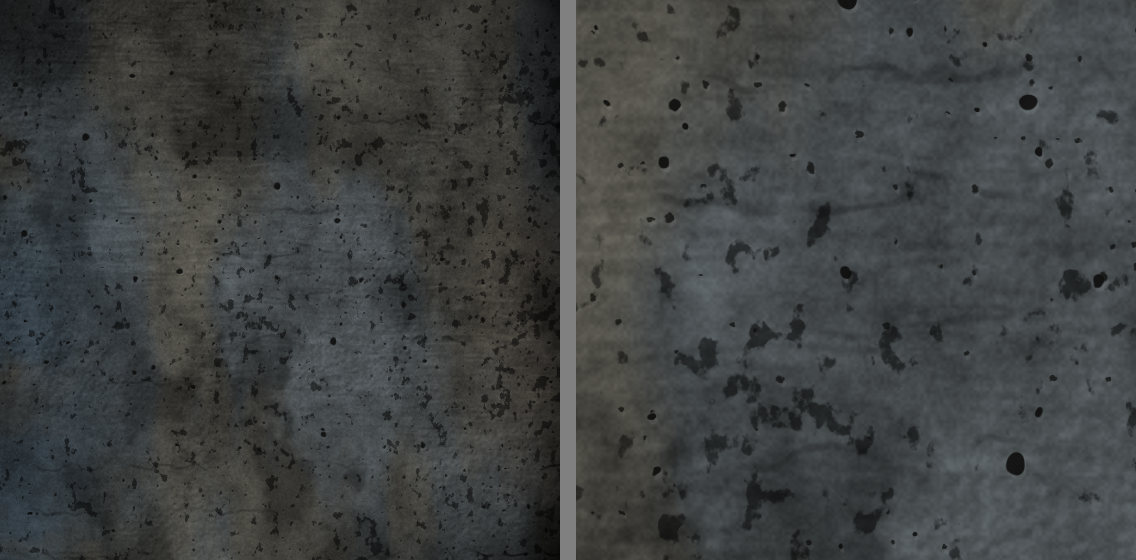
Left: the whole. Right: its middle third, enlarged.
This texture is drawn by a Shadertoy shader. Its source:

```glsl
#define BASE_TONE 0.262
#define CLOUD_CONTRAST 0.26
#define GRAIN_CONTRAST 0.085
#define BRUSH_CONTRAST 0.055
#define STAIN_DEPTH 0.36
#define FLECK_DEPTH 0.50
#define PIT_COLOR vec3(0.045, 0.045, 0.04)
#define WARM_TINT vec3(1.02, 1.00, 0.91)
#define COOL_TINT vec3(0.94, 1.01, 1.04)
#define BLUE_TINT vec3(0.83, 1.00, 1.13)
#define RUST_TINT vec3(1.08, 0.99, 0.89)

float hash(vec2 p) {
    vec3 q = fract(vec3(p.xyx) * 0.1031);
    q += dot(q, q.yzx + 33.33);
    return fract((q.x + q.y) * q.z);
}

float noise(vec2 p) {
    vec2 i = floor(p), f = fract(p);
    f = f * f * (3.0 - 2.0 * f);
    return mix(mix(hash(i), hash(i + vec2(1, 0)), f.x),
               mix(hash(i + vec2(0, 1)), hash(i + vec2(1, 1)), f.x), f.y);
}

float fbm(vec2 p) {
    float sum = 0.0, amp = 0.5;
    for (int i = 0; i < 5; i++) {
        sum += amp * noise(p);
        p = mat2(1.6, 1.2, -1.2, 1.6) * p + 17.3;
        amp *= 0.5;
    }
    return sum / 0.97;
}

// Irregular holes, at most one in each cell
float pits(vec2 p, float cells, float coverage, float size) {
    vec2 g = p * cells, id = floor(g);
    vec2 center = 0.3 + 0.4 * vec2(hash(id + 3.1), hash(id + 41.7));
    vec2 d = fract(g) - center;
    d += 0.6 * size * (vec2(noise(g * 9.0), noise(g * 9.0 + 50.0)) - 0.5);
    d.y *= mix(0.7, 1.4, hash(id + 12.9));
    float radius = size * mix(0.35, 1.0, pow(hash(id + 77.0), 2.0));
    float edge = cells / iResolution.y;
    return step(hash(id + 90.5), coverage) * smoothstep(edge, -edge, length(d) - radius);
}

float allPits(vec2 p) {
    float roughSide = smoothstep(0.7, 1.0, p.x);
    float holes = pits(p, 11.0, 0.16, 0.07);
    holes = max(holes, pits(p + 4.3, 27.0, 0.16 + 0.15 * roughSide, 0.11));
    return max(holes, 0.8 * pits(p + 9.1, 62.0, 0.13 + 0.25 * roughSide, 0.16));
}

// Broken, nearly level cracks
float cracks(vec2 p) {
    float y = p.y * 13.0 + 0.5 * fbm(p * vec2(9.0, 3.0)) + 0.15 * noise(p * 60.0);
    float line = smoothstep(0.055, 0.01, abs(fract(y) - 0.5));
    float gaps = smoothstep(0.55, 0.75, noise(vec2(p.x * 9.0, floor(y) * 7.3)));
    return line * gaps * smoothstep(0.3, 0.6, noise(p * vec2(45.0, 20.0)));
}

void mainImage(out vec4 fragColor, in vec2 fragCoord) {
    vec2 p = fragCoord / iResolution.xy;
    vec2 warped = p + 0.035 * (vec2(fbm(p * 8.0), fbm(p * 8.0 + 31.0)) - 0.5);
    float rightSide = smoothstep(0.6, 1.0, p.x);

    // Cloudy cement with upright runs and level trowel marks
    float clouds = fbm(warped * vec2(5.0, 3.2) + 2.0) - 0.5;
    float runs = fbm(warped * vec2(22.0, 3.5) + 60.0) - 0.5;
    float brush = noise(vec2(p.x * 22.0, p.y * 210.0 + 3.0 * noise(p * 14.0))) - 0.5;
    float grain = noise(p * 260.0) + noise(p * 510.0 + 8.0) - 1.0;
    float mottle = fbm(p * 48.0 + 5.0) - 0.5;
    float tone = BASE_TONE + CLOUD_CONTRAST * clouds + 0.09 * runs + 0.11 * mottle;
    tone += BRUSH_CONTRAST * brush * smoothstep(0.3, 0.7, noise(p * 5.0 + 20.0));
    tone += GRAIN_CONTRAST * 0.5 * grain;

    // Embossed grit, strongest in rough patches
    vec2 lightStep = vec2(-0.0015, 0.002);
    float grit = noise((p + lightStep) * 150.0) - noise(p * 150.0);
    float rough = smoothstep(0.5, 0.68, fbm(warped * 6.0 + 84.0));
    tone += grit * mix(0.02, 0.09, rough);

    // Damp stains with ragged edges
    float stainField = fbm(warped * vec2(8.0, 6.5) + 110.0) + 0.25 * mottle;
    float stain = smoothstep(0.53, 0.73, stainField);
    tone *= 1.0 - STAIN_DEPTH * stain * (0.8 + 0.9 * mottle);

    // Dark flecks gathered in stains and along the right edge
    float gather = 0.10 * stain + 0.10 * rightSide + 0.15 * (fbm(p * 7.0 + 140.0) - 0.5);
    float flecks = smoothstep(0.70, 0.80, fbm(p * vec2(75.0, 62.0) + 200.0) + gather);
    tone *= 1.0 - FLECK_DEPTH * flecks;
    tone *= 1.0 - 0.55 * cracks(p) * mix(0.35, 1.0, rightSide);

    // Pale scuffs
    tone += 0.035 * smoothstep(0.58, 0.75, fbm(warped * 5.5 + 310.0)) * (1.0 - stain);

    // Warm and cool areas
    float coolness = smoothstep(0.38, 0.62, fbm(warped * vec2(6.0, 2.2) + 260.0));
    vec3 tint = mix(WARM_TINT, COOL_TINT, coolness);
    float blue = smoothstep(0.32, 0.02, p.x) * smoothstep(0.95, 0.45, p.y);
    tint = mix(tint, BLUE_TINT, blue * smoothstep(0.3, 0.6, fbm(warped * 7.0 + 33.0)));
    float rust = smoothstep(0.75, 0.95, p.x) * smoothstep(0.35, 0.1, abs(p.y - 0.42));
    tint = mix(tint, RUST_TINT, 0.7 * rust);
    vec3 color = tone * tint;

    // Pits with a lit lower rim
    float holes = allPits(p);
    float rim = max(allPits(p + vec2(-0.001, 0.0025)) - holes, 0.0);
    color = mix(color + 0.045 * rim, PIT_COLOR, 0.88 * holes);

    // Darkened borders
    vec2 q = abs(p - vec2(0.47, 0.5)) * 2.0;
    float vignette = 1.0 - 0.20 * pow(q.x, 4.0) - 0.10 * pow(q.y, 5.0);
    vignette -= 0.22 * pow(q.x * q.y, 3.0);
    vignette -= 0.18 * smoothstep(0.92, 1.0, p.x);
    fragColor = vec4(max(color * vignette, 0.0), 1.0);
}
```
